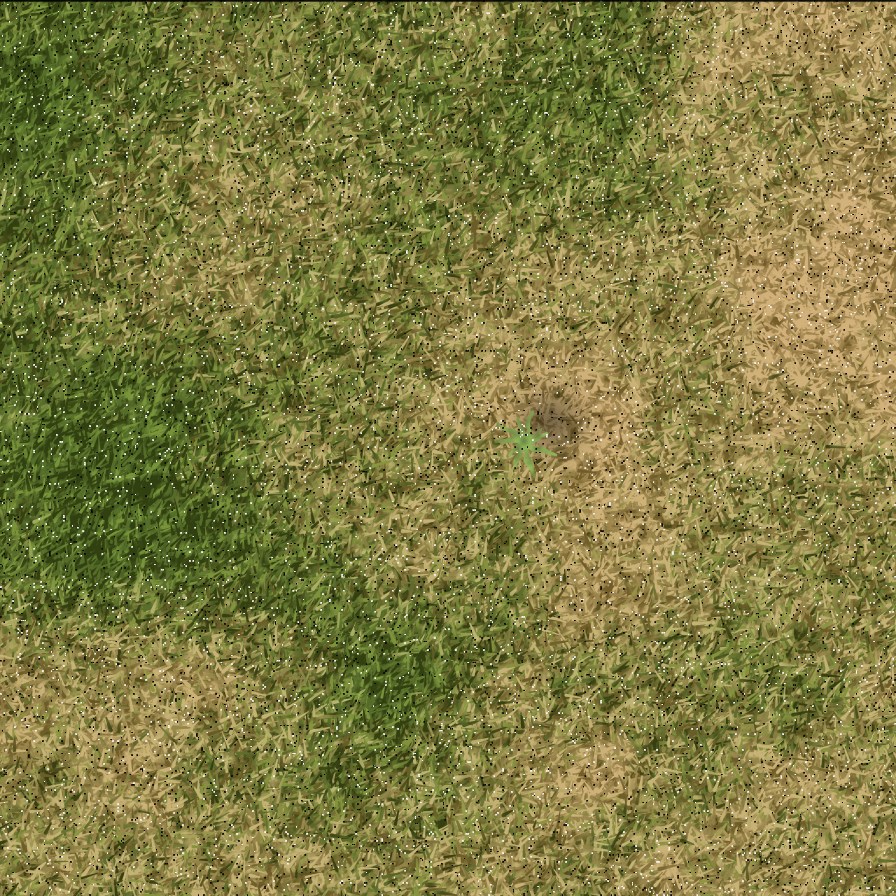
Reproduce this texture procedurally as a WebGL 2 fragment shader.

```glsl
#version 300 es
precision highp float;
// Patchy lawn of green and straw blades with a pale weed and fine specks.

#define BLADE_LAYERS 9
#define BLADE_CELL 0.015
#define BLADE_HALF_LENGTH 0.0105
#define BLADE_HALF_WIDTH 0.0024
#define PATCH_SCALE 4.5
#define PATCH_CONTRAST 1.3
#define DRY_BASE 0.58
#define CLUMP_SCALE 75.0
#define SPECK_GRID 512.0
#define BLACK_SHARE 0.025
#define WHITE_SHARE 0.017
#define WEED_CENTER vec2(0.585, 0.507)

uniform vec2 u_resolution;
out vec4 fragColor;

// Integer hash giving three values from 0 to 1.
vec3 hash3(vec2 cell, int seed) {
  uvec3 v = uvec3(ivec3(ivec2(cell), seed));
  v = v * 1664525u + 1013904223u;
  v.x += v.y * v.z; v.y += v.z * v.x; v.z += v.x * v.y;
  v ^= v >> 16u;
  v.x += v.y * v.z; v.y += v.z * v.x; v.z += v.x * v.y;
  return vec3(v >> 8u) / 16777216.0;
}

float noise(vec2 p, int seed) {
  vec2 i = floor(p), f = p - i;
  f = f * f * (3.0 - 2.0 * f);
  float low = mix(hash3(i, seed).x, hash3(i + vec2(1, 0), seed).x, f.x);
  float high = mix(hash3(i + vec2(0, 1), seed).x, hash3(i + vec2(1, 1), seed).x, f.x);
  return mix(low, high, f.y);
}

float fbm(vec2 p) {
  float sum = 0.0, weight = 0.5;
  for (int k = 0; k < 4; k++) {
    sum += weight * noise(p, 40 + k);
    p = p * 2.1 + 3.7;
    weight *= 0.55;
  }
  return sum / 1.01;
}

float blob(vec2 p, vec2 center, float radius) {
  vec2 d = (p - center) / radius;
  return exp(-dot(d, d));
}

// Large areas: 0 is lush, 1 is dried out.
float dryField(vec2 p) {
  float dry = DRY_BASE + (fbm(p * PATCH_SCALE) - 0.5) * PATCH_CONTRAST;
  dry += (p.x - 0.5) * 0.3 + 0.25 * blob(p, vec2(0.33, 0.72), 0.16);
  dry -= 0.32 * blob(p, vec2(0.16, 0.42), 0.2);
  dry -= 0.25 * blob(p, vec2(0.12, 0.93), 0.15);
  dry -= 0.2 * blob(p, vec2(0.63, 0.9), 0.1);
  return clamp(dry, 0.0, 1.0);
}

vec3 ramp(vec3 dark, vec3 middle, vec3 pale, float light) {
  vec3 shade = mix(dark, middle, smoothstep(0.05, 0.45, light));
  return mix(shade, pale, smoothstep(0.5, 0.85, light));
}

vec3 grassColor(float dry, float light) {
  vec3 green = ramp(vec3(0.22, 0.25, 0.07), vec3(0.38, 0.43, 0.18), vec3(0.54, 0.58, 0.25), light);
  vec3 straw = ramp(vec3(0.43, 0.37, 0.16), vec3(0.59, 0.53, 0.30), vec3(0.78, 0.71, 0.47), light);
  return mix(green, straw, smoothstep(0.35, 0.65, dry));
}

// Distance to a segment whose width tapers towards its far end.
float taperDistance(vec2 p, vec2 along, float halfWidth) {
  float t = clamp(dot(p, along) / dot(along, along), 0.0, 1.0);
  return length(p - along * t) - halfWidth * (1.0 - 0.6 * t);
}

float cover(float dist, float pixel) {
  return smoothstep(0.7 * pixel, -0.7 * pixel, dist);
}

void main() {
  vec2 p = gl_FragCoord.xy / u_resolution.y;
  float pixel = 1.0 / u_resolution.y;
  float dry = dryField(p);
  float tone = (dry - 0.5) * 0.35 + (noise(p * CLUMP_SCALE, 7) - 0.5) * 0.55;

  // Soil and thatch
  float thatch = noise(p * 170.0, 8);
  vec3 color = grassColor(dry + (noise(p * 110.0, 9) - 0.5) * 0.7, thatch * 0.9 - 0.1 + tone);

  // Overlapping blades
  for (int layer = 0; layer < BLADE_LAYERS; layer++) {
    vec2 q = p / BLADE_CELL + float(layer) * vec2(0.37, 0.61);
    for (int n = 0; n < 9; n++) {
      vec2 cell = floor(q) + vec2(n % 3 - 1, n / 3 - 1);
      vec3 place = hash3(cell, 100 + layer);
      vec3 look = hash3(cell, 200 + layer);
      float angle = 1.0 + (place.z - 0.5) * mix(1.7, 3.1, dry);
      vec2 reach = vec2(cos(angle), sin(angle)) * BLADE_HALF_LENGTH * mix(0.45, 1.0, look.x);
      vec2 offset = (q - cell - place.xy) * BLADE_CELL;
      float dist = taperDistance(offset + reach, 2.0 * reach, BLADE_HALF_WIDTH * mix(0.5, 1.0, look.y));
      float light = look.z + tone + (thatch - 0.5) * 0.2;
      vec3 blade = grassColor(dry + (fract(look.x * 37.0) - 0.5) * 0.8, light);
      color = mix(color, blade, cover(dist, pixel));
    }
  }
  color *= mix(vec3(0.87, 1.0, 0.9), vec3(1.06, 0.98, 1.02), dry);

  // Weed rosette and its shade
  vec2 w = p - WEED_CENTER;
  color *= 1.0 - 0.4 * blob(w, vec2(0.03, 0.022), 0.033);
  for (int leaf = 0; leaf < 10; leaf++) {
    vec3 r = hash3(vec2(leaf, 3), 300);
    float angle = (float(leaf) + 0.6 * r.x) * 0.6283;
    vec2 along = vec2(cos(angle), sin(angle)) * mix(0.022, 0.043, r.y);
    vec2 bent = w + vec2(-along.y, along.x) * 0.15 * noise(w * 90.0, leaf);
    vec3 leafColor = vec3(0.50, 0.63, 0.31) * mix(0.8, 1.2, noise(p * 130.0, 12));
    color = mix(color, leafColor, 0.9 * cover(taperDistance(bent, along, 0.004), pixel));
  }

  // Black and white specks
  vec2 grid = p * SPECK_GRID;
  vec2 edge = abs(fract(grid) - 0.5);
  float inside = clamp((0.5 - max(edge.x, edge.y)) / (pixel * SPECK_GRID) + 0.5, 0.0, 1.0);
  float pick = hash3(floor(grid), 400).x;
  color = mix(color, vec3(0.03), inside * step(pick, BLACK_SHARE));
  color = mix(color, vec3(0.96), inside * step(1.0 - WHITE_SHARE, pick));

  // Dark rim along the top
  color *= 1.0 - 0.9 * smoothstep(0.998 - pixel, 0.998 + pixel, p.y);
  fragColor = vec4(clamp(color, 0.0, 1.0), 1.0);
}
```
